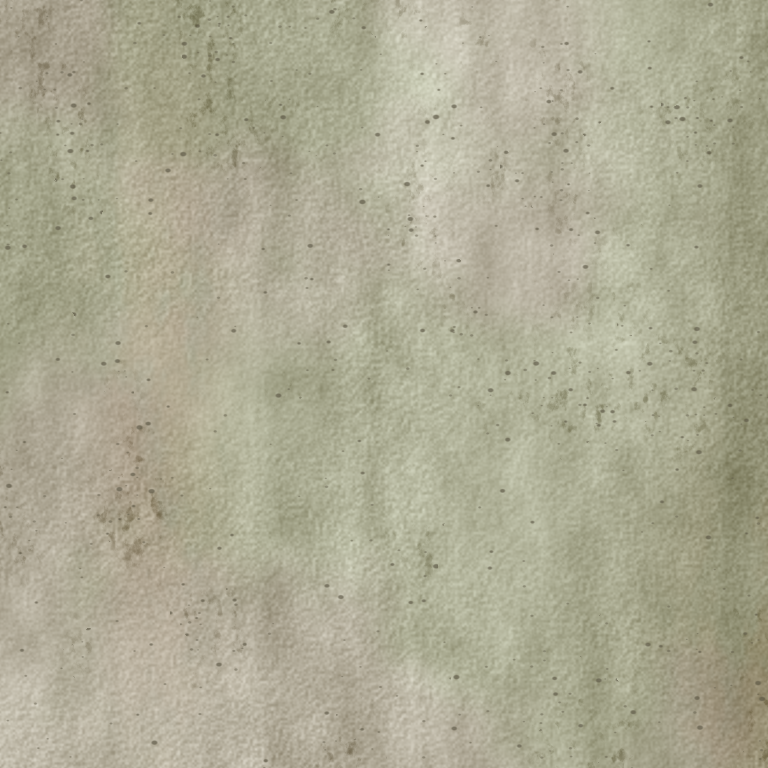
A WebGL 1 fragment shader for this texture:

```glsl
precision highp float;
// Weathered greige concrete with vertical streaks, brown stains, fine grit and small pits.

uniform vec2 u_resolution;

float hash(vec2 p) {
  vec3 q = fract(vec3(p.xyx) * 0.1031);
  q += dot(q, q.yzx + 33.33);
  return fract((q.x + q.y) * q.z);
}

float noise(vec2 p) {
  vec2 cell = floor(p), f = fract(p);
  f = f * f * (3.0 - 2.0 * f);
  return mix(mix(hash(cell), hash(cell + vec2(1.0, 0.0)), f.x),
             mix(hash(cell + vec2(0.0, 1.0)), hash(cell + 1.0), f.x), f.y);
}

// Layered noise, averaging 0.5
float fbm(vec2 p) {
  float sum = 0.0, weight = 0.5;
  for (int i = 0; i < 5; i++) {
    sum += weight * noise(p);
    p = mat2(1.94, 0.35, -0.35, 1.94) * p + 17.3;
    weight *= 0.5;
  }
  return sum / 0.97;
}

// Soft elliptical patch centred at c
float patchAt(vec2 uv, vec2 c, vec2 size) {
  vec2 d = (uv - c) / size;
  return exp(-dot(d, d));
}

// Small scattered pits, one candidate per cell
float pits(vec2 uv, float cells, float share) {
  vec2 p = uv * cells, cell = floor(p);
  vec2 centre = 0.25 + 0.5 * vec2(hash(cell + 3.7), hash(cell + 71.2));
  float radius = mix(0.06, 0.15, hash(cell + 29.5));
  vec2 d = (fract(p) - centre) * vec2(0.8, 1.1);
  float soft = 0.5 * cells / u_resolution.y + 0.03;
  float disc = 1.0 - smoothstep(radius - soft, radius + soft, length(d));
  return disc * step(hash(cell + 113.1), share);
}

void main() {
  vec2 uv = gl_FragCoord.xy / u_resolution;
  vec2 warped = uv + 0.02 * (vec2(fbm(uv * 9.0), fbm(uv * 9.0 + 40.0)) - 0.5);

  // Broad clouds, ragged mottling and vertical streaks
  float cloud = fbm(warped * vec2(5.0, 3.5) + 8.0) - 0.5;
  float mottle = fbm(warped * vec2(27.0, 18.0) + 60.0) - 0.5;
  float streak = fbm(warped * vec2(22.0, 2.2) + 31.0) - 0.5;
  float thread = noise(uv * vec2(110.0, 9.0) + 5.0) - 0.5;

  // Fine grit, lit from the upper left
  vec2 g = uv * 210.0;
  float relief = noise(g) - noise(g + vec2(-0.6, 0.6));
  float grit = noise(uv * 330.0 + 90.0) - 0.5;
  float roughness = 0.7 + 0.7 * noise(uv * 6.0 + 2.0);

  float tone = 0.56 + 0.75 * cloud + 0.65 * mottle + 0.6 * streak + 0.09 * thread;
  tone += roughness * (0.3 * relief + 0.3 * grit);

  // Pale bloom near the top, shade along the right and the corners
  tone += 0.3 * patchAt(uv, vec2(0.58, 0.8), vec2(0.2, 0.22));
  tone += 0.15 * patchAt(uv, vec2(0.08, 0.18), vec2(0.14, 0.2));
  tone -= 0.28 * smoothstep(0.82, 1.0, uv.x) * (1.0 - 0.5 * uv.y);
  tone -= 0.25 * patchAt(uv, vec2(0.0, 1.0), vec2(0.1, 0.15));

  // Brown stains: a tall band on the left and the lower right corner
  float stain = patchAt(uv, vec2(0.21, 0.5), vec2(0.085, 0.42));
  stain += patchAt(uv, vec2(1.0, 0.12), vec2(0.12, 0.28));
  stain *= smoothstep(-0.15, 0.2, 0.8 * streak + mottle - 0.5 * cloud);
  tone -= 0.25 * stain;

  // Dark scuffs gathered in worn areas
  float worn = smoothstep(0.5, 0.72, fbm(uv * vec2(11.0, 6.0) + 77.0));
  float scuff = worn * smoothstep(0.58, 0.8, fbm(uv * vec2(95.0, 70.0) + 13.0));
  tone -= 0.6 * scuff;

  vec3 color = mix(vec3(0.58, 0.56, 0.47), vec3(0.78, 0.77, 0.70), tone);
  float olive = smoothstep(0.4, 0.65, fbm(uv * 3.0 + 21.0) + 0.12 * (uv.x - 0.4));
  color += mix(vec3(0.008, -0.003, 0.006), vec3(-0.014, 0.005, -0.016), olive);
  color += stain * vec3(0.018, -0.008, -0.015);

  float pit = pits(uv, 48.0, 0.05 + 0.15 * worn);
  pit = max(pit, 0.7 * pits(uv + 0.37, 85.0, 0.03 + 0.15 * worn));
  color = mix(color, vec3(0.36, 0.34, 0.27), 0.65 * pit);

  gl_FragColor = vec4(clamp(color, 0.0, 1.0), 1.0);
}
```
